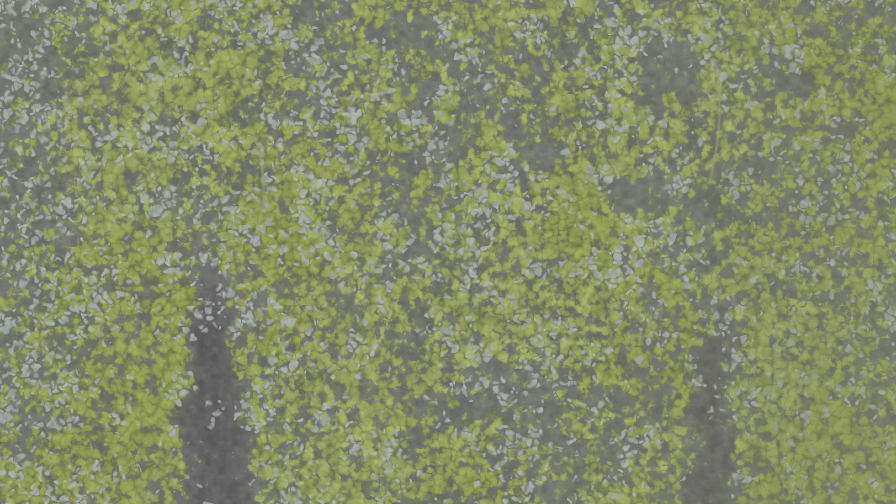
A WebGL 1 fragment shader for this texture:

```glsl
precision highp float;
// Weathered stone wall crusted with yellow-green lichen, pale flecks and dark damp streaks.
uniform vec2 u_resolution;

float hash(vec2 p) {
  vec3 q = fract(vec3(p.xyx) * 0.1031);
  q += dot(q, q.yzx + 33.33);
  return fract((q.x + q.y) * q.z);
}

float noise(vec2 p) {
  vec2 i = floor(p), f = fract(p);
  f = f * f * (3.0 - 2.0 * f);
  return mix(mix(hash(i), hash(i + vec2(1, 0)), f.x),
             mix(hash(i + vec2(0, 1)), hash(i + vec2(1, 1)), f.x), f.y);
}

float fbm(vec2 p) {
  float sum = 0.0, amp = 0.533;
  for (int i = 0; i < 4; i++) {
    sum += amp * noise(p);
    p = mat2(0.8, 0.6, -0.6, 0.8) * p * 2.03 + 17.0;
    amp *= 0.5;
  }
  return sum;
}

// Distance to the nearest scattered grain and its random value; only a share of grains exist
vec2 grains(vec2 p, float share) {
  vec2 cell = floor(p), best = vec2(9.0, 0.0);
  for (int y = -1; y <= 1; y++) {
    for (int x = -1; x <= 1; x++) {
      vec2 c = cell + vec2(x, y);
      vec2 centre = c + 0.1 + 0.8 * vec2(hash(c + 3.7), hash(c + 51.3));
      float id = hash(c + 97.1);
      float d = distance(p, centre) + smoothstep(share - 0.1, share + 0.05, id);
      if (d < best.x) best = vec2(d, id);
    }
  }
  return best;
}

// Damp streak rising from the bottom edge and narrowing upward
float streak(vec2 p, float foot, float lean, float height, float width) {
  float side = abs(p.x - foot - lean * p.y) - width * (1.0 - 0.5 * p.y / height);
  return (1.0 - smoothstep(-0.03, 0.03, side))
       * (1.0 - smoothstep(height - 0.08, height + 0.03, p.y));
}

float patchAt(vec2 p, vec2 centre, vec2 size) {
  return 1.0 - smoothstep(0.4, 1.3, length((p - centre) / size));
}

// Thin bowed straw between two points
float straw(vec2 p, vec2 a, vec2 b, float bow) {
  vec2 ab = b - a;
  float t = clamp(dot(p - a, ab) / dot(ab, ab), 0.0, 1.0);
  vec2 bend = vec2(bow * 4.0 * t * (1.0 - t), 0.0);
  return 1.0 - smoothstep(0.001, 0.004, distance(p, a + ab * t + bend));
}

void main() {
  vec2 p = gl_FragCoord.xy / u_resolution.y;
  vec2 wide = p + 0.09 * (vec2(fbm(p * 11.0), fbm(p * 11.0 + 40.0)) - 0.5);
  vec2 fine = p + 0.012 * (vec2(noise(p * 95.0), noise(p * 95.0 + 60.0)) - 0.5);

  // Large regions
  float damp = max(streak(wide, 0.44, -0.03, 0.5, 0.06),
                   0.8 * streak(wide, 1.39, 0.15, 0.4, 0.04));
  float bare = max(patchAt(wide, vec2(0.8, 0.93), vec2(0.08, 0.06)),
                   patchAt(wide, vec2(1.08, 0.69), vec2(0.06, 0.04)));
  bare = max(bare, patchAt(wide, vec2(1.26, 0.62), vec2(0.07, 0.05)));
  bare = max(bare, patchAt(wide, vec2(1.32, 0.87), vec2(0.07, 0.06)));
  bare = max(bare, 0.6 * patchAt(wide, vec2(0.95, 0.22), vec2(0.18, 0.08)));
  float leftGrey = (1.0 - smoothstep(0.02, 0.25, wide.x)) * smoothstep(0.1, 0.4, p.y);
  float rightHaze = smoothstep(1.1, 1.7, p.x) * (1.0 - 0.4 * p.y);

  // Stone
  float grit = fbm(p * 75.0 + 9.0);
  vec3 col = mix(vec3(0.455, 0.468, 0.435), vec3(0.385, 0.38, 0.385), damp);
  col *= 0.84 + 0.32 * grit;
  col += 0.04 * (fbm(p * 7.0 + 5.0) - 0.5);

  // Yellow-green lichen rosettes
  vec2 rosette = grains(fine * 64.0, 1.1);
  float cover = 0.06 + 0.5 * (fbm(p * 5.0 + 21.0) - 0.5) + 0.65 * (fbm(p * 30.0) - 0.5)
              + 0.35 * (rosette.y - 0.5) + 0.8 * (grit - 0.5) + 0.25 * (0.45 - rosette.x)
              - 0.28 * leftGrey - 0.65 * damp - 0.33 * bare;
  float lichen = smoothstep(-0.17, 0.19, cover);
  vec3 lichenCol = mix(vec3(0.51, 0.55, 0.33), vec3(0.62, 0.66, 0.38), noise(p * 60.0 + 4.0));
  lichenCol = mix(lichenCol, vec3(0.54, 0.58, 0.28), 0.5 * smoothstep(0.45, 0.65, fbm(p * 3.0 + 70.0)));
  lichenCol *= (1.06 - 0.2 * smoothstep(0.2, 0.9, rosette.x)) * (0.88 + 0.24 * grit);
  col *= 1.0 - 0.3 * lichen * (1.0 - lichen);
  col = mix(col, lichenCol, lichen * 0.95);

  // Pale blue-grey flecks in loose clusters
  float cluster = smoothstep(0.35, 0.7, fbm(p * 17.0 + 33.0));
  float density = (0.1 + 0.4 * cluster + 0.16 * leftGrey)
                * (1.0 - 0.6 * damp) * (1.0 - 0.7 * bare) * (1.0 - 0.35 * rightHaze);
  for (int i = 0; i < 2; i++) {
    float layer = float(i);
    vec2 fleck = grains(fine * (68.0 + 34.0 * layer) + 130.0 * layer, density * 0.75);
    float shape = 1.0 - smoothstep(0.18, 0.62, fleck.x + 0.5 * (grit - 0.5));
    vec3 paleCol = vec3(0.64, 0.675, 0.65) * (0.9 + 0.2 * noise(p * 110.0 + layer));
    col = mix(col, paleCol, 0.9 * shape);
  }

  // Dry straws
  float straws = max(straw(p, vec2(0.51, 0.54), vec2(0.505, 0.73), 0.015),
                     straw(p, vec2(1.41, 0.65), vec2(1.42, 0.88), 0.012));
  straws = max(straws, straw(p, vec2(0.175, 0.61), vec2(0.22, 0.73), 0.005));
  col = mix(col, vec3(0.6, 0.62, 0.48), 0.6 * straws);

  // Flatter, hazier light to the right
  col = mix(col, vec3(0.5, 0.53, 0.4), 0.28 * rightHaze);
  gl_FragColor = vec4(col, 1.0);
}
```
